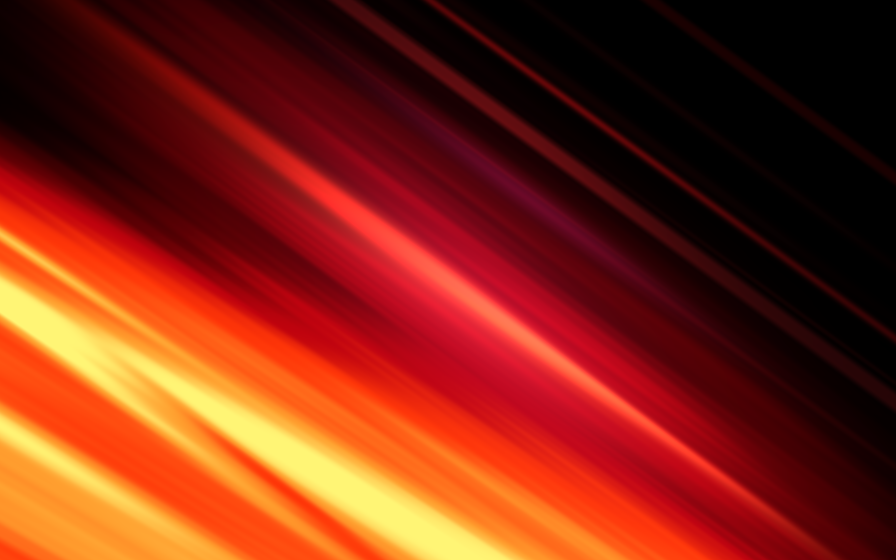
Reproduce this background procedurally as a Shadertoy shader.

```glsl
float hash(float n) {
    return fract(sin(n * 12.9898) * 43758.5);
}

vec2 gradient(vec2 cell) {
    float angle = 6.2832 * hash(dot(cell, vec2(1.0, 57.3)));
    return vec2(cos(angle), sin(angle));
}

float gradientNoise(vec2 p) {
    vec2 i = floor(p), f = p - i;
    vec2 w = f * f * f * (f * (f * 6.0 - 15.0) + 10.0);
    vec2 e = vec2(0.0, 1.0);
    float low = mix(dot(gradient(i), f), dot(gradient(i + e.yx), f - e.yx), w.x);
    float high = mix(dot(gradient(i + e), f - e), dot(gradient(i + e.yy), f - e.yy), w.x);
    return mix(low, high, w.y);
}

float bell(float x, float center, float width) {
    float d = (x - center) / width;
    return exp(-d * d);
}

// Flat-topped band with soft sides
float band(float x, float center, float halfWidth, float soft) {
    return 1.0 - smoothstep(halfWidth - soft, halfWidth + soft, abs(x - center));
}

// Downward lane offset; the lanes fan out toward the lower left
float laneOf(vec2 p) {
    float drop = 1.0 - p.y - 0.727 * p.x;
    return drop / (1.0 - 0.16 * p.x * step(0.0, drop));
}

vec3 heatColor(float heat) {
    vec3 color = mix(vec3(0.0), vec3(0.31, 0.0, 0.01), smoothstep(0.0, 0.2, heat));
    color = mix(color, vec3(0.75, 0.01, 0.05), smoothstep(0.16, 0.42, heat));
    color = mix(color, vec3(1.0, 0.21, 0.03), smoothstep(0.4, 0.61, heat));
    color = mix(color, vec3(1.0, 0.62, 0.18), smoothstep(0.58, 0.8, heat));
    return mix(color, vec3(1.0, 0.96, 0.46), smoothstep(0.76, 0.98, heat));
}

// Broad red glow and the hot lower-left region
float ambientHeat(float lane, float x) {
    float glow = 0.43 * bell(x, 0.95, 0.65) * bell(lane, -0.02, 0.3);
    float edge = lane - 0.375 + 0.17 * x;
    float warm = 0.64 * smoothstep(-0.2, 0.06, edge);
    return glow + warm * (1.0 - glow);
}

// Yellow beams and the dim seam between them
float beamHeat(float lane, float x) {
    float heat = 0.36 * bell(lane, 0.52 - 0.08 * x, 0.038 + 0.045 * x);
    heat += 0.22 * bell(lane, 0.417, 0.012) * bell(x, 0.0, 0.3);
    heat += 0.22 * bell(lane, 0.545 + 0.11 * x, 0.022) * bell(x, 0.1, 0.5);
    heat += 0.24 * bell(lane, 0.755, 0.028) * bell(x, 0.0, 0.4);
    heat += 0.13 * smoothstep(0.7, 0.8, lane) * (1.0 - smoothstep(0.88, 1.0, lane));
    heat -= 0.17 * bell(lane, 0.475 + 0.14 * x, 0.018) * bell(x, 0.42, 0.26);
    return heat;
}

// Bright diagonal ray, crisp above and diffuse below
vec3 centralRay(float lane, float x) {
    float width = mix(0.022, 0.009, smoothstep(0.6, 1.25, x));
    float below = step(-0.086, lane);
    float ray = bell(lane, -0.086, width * (1.0 + 0.8 * below));
    float halo = bell(lane, -0.05, 0.06) * bell(x, 0.75, 0.3);
    vec3 color = vec3(0.36, 0.03, 0.0) * ray * bell(x, 0.75, 0.62);
    color += vec3(0.12, 0.36, 0.15) * ray * bell(x, 0.98, 0.34);
    return color + vec3(0.1, 0.09, 0.05) * halo;
}

// Thin rays over the dark upper right
vec3 darkRays(float lane, float x) {
    vec3 color = vec3(0.34, 0.05, 0.06) * band(lane, -0.445, 0.017, 0.009)
        * (0.4 + 0.6 * bell(x, 0.9, 0.32));
    color += vec3(0.38, 0.025, 0.03) * bell(lane, -0.558, 0.009)
        * (0.5 + 0.5 * bell(x, 1.0, 0.35));
    color += vec3(0.14, 0.03, 0.13) * bell(lane, -0.333, 0.026) * bell(x, 0.95, 0.25);
    color += vec3(0.1, 0.005, 0.005) * band(lane, -0.845, 0.012, 0.008);
    for (int i = 0; i < 14; i++) {
        float seed = float(i) + 1.0;
        float center = mix(-0.78, 0.12, hash(seed));
        float width = mix(0.004, 0.014, hash(seed + 31.0));
        float reach = bell(x, mix(0.2, 1.5, hash(seed + 67.0)), 0.4);
        color += vec3(0.055, 0.004, 0.004) * bell(lane, center, width) * reach;
    }
    return color;
}

void mainImage(out vec4 fragColor, in vec2 fragCoord) {
    vec2 p = fragCoord / iResolution.y;
    p.x *= 1.6 * iResolution.y / iResolution.x;
    float lane = laneOf(p);

    // Fine streak texture, calmer where it is hot
    float grain = gradientNoise(vec2(lane * 21.0, p.x * 1.3));
    grain += 0.5 * gradientNoise(vec2(lane * 57.0 + 9.0, p.x * 2.0));
    float heat = ambientHeat(lane, p.x);
    heat *= 1.0 + grain * mix(0.4, 0.1, smoothstep(0.2, 0.65, heat));
    heat += beamHeat(lane, p.x);

    vec3 color = heatColor(heat);
    color += vec3(0.02, 0.035, 0.12) * bell(p.x, 0.85, 0.32) * bell(lane, -0.07, 0.19);
    color += centralRay(lane, p.x) + darkRays(lane, p.x);
    fragColor = vec4(clamp(color, 0.0, 1.0), 1.0);
}
```
